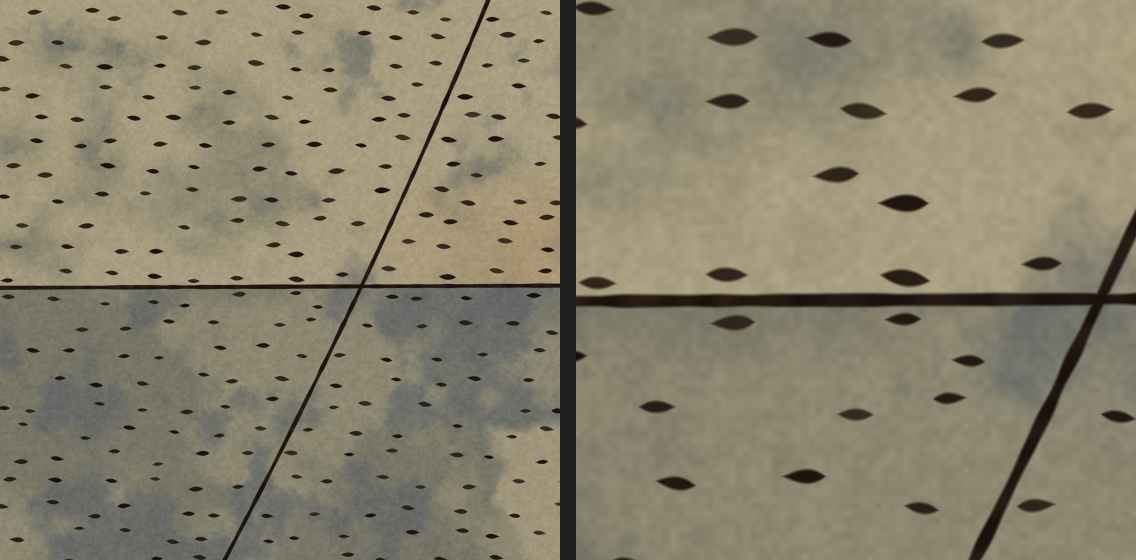
Left, the full canvas; right, a detail of the centre.
Give the GLSL for this texture, as a WebGL 1 fragment shader.

```glsl
precision highp float;

uniform vec2 u_resolution;

const vec3 BEIGE = vec3(0.66, 0.615, 0.50);
const vec3 KHAKI = vec3(0.55, 0.53, 0.44);
const vec3 GRAY = vec3(0.47, 0.46, 0.40);
const vec3 BLUE_STAIN = vec3(0.37, 0.39, 0.40);
const vec3 WARM_STAIN = vec3(0.68, 0.58, 0.43);
const vec3 INK = vec3(0.10, 0.06, 0.04);

const vec2 CELL = vec2(0.0845, 0.0466);   // dash spacing
const vec2 JITTER = vec2(0.55, 0.56);     // share of a cell a dash may wander
const vec2 DASH_HALF = vec2(0.0138, 0.0046);
const float DASH_TILT = 0.22;
const float MISSING = 0.03;
const float LOWER_DASH_SCALE = 0.86;
const float SEAM_Y = 0.487;
const float SEAM_SLOPE = 0.004;
const float LINE_HALF = 0.0036;
const float INK_SOFTNESS = 0.0014;
const float GRAIN = 0.075;

float hash(vec2 p) {
  vec3 q = fract(p.xyx * vec3(0.1031, 0.1030, 0.0973));
  q += dot(q, q.yzx + 33.33);
  return fract((q.x + q.y) * q.z);
}

float noise(vec2 p) {
  vec2 i = floor(p), f = fract(p);
  f = f * f * (3.0 - 2.0 * f);
  return mix(mix(hash(i), hash(i + vec2(1.0, 0.0)), f.x),
             mix(hash(i + vec2(0.0, 1.0)), hash(i + 1.0), f.x), f.y);
}

float fbm(vec2 p) {
  float sum = 0.0, amp = 0.5;
  for (int i = 0; i < 5; i++) {
    sum += amp * noise(p);
    p = p * 2.03 + 17.3;
    amp *= 0.5;
  }
  return sum;
}

float seamAt(float x) { return SEAM_Y - 0.001 + SEAM_SLOPE * x; }

// Gently bowed diagonal, as x for a given height
float diagonalAt(float y) { return 0.401 + y * (0.528 - 0.057 * y); }

// Mottled ground: light above the seam, gray and stained below
vec3 ground(vec2 p) {
  float broad = fbm(p * 5.0 + 3.7);
  float blotch = fbm(p * 11.0 + 41.0);
  float lower = 1.0 - smoothstep(-0.006, 0.006, p.y - seamAt(p.x));

  vec3 light = mix(BEIGE, KHAKI, smoothstep(0.42, 0.68, 0.5 * (broad + blotch)));
  light = mix(light, BLUE_STAIN, 0.45 * smoothstep(0.58, 0.78, blotch));
  float warmth = smoothstep(0.55, 1.0, p.x) * (1.0 - smoothstep(0.04, 0.16, abs(p.y - 0.57)));
  light = mix(light, WARM_STAIN, 0.6 * warmth);

  vec3 dull = mix(KHAKI, GRAY, smoothstep(0.30, 0.50, broad));
  dull = mix(dull, BLUE_STAIN, 0.65 * smoothstep(0.48, 0.70, blotch));
  float besideSeam = smoothstep(0.58, 0.72, p.x) * smoothstep(0.36, 0.46, p.y);
  dull = mix(dull, BLUE_STAIN, 0.3 * besideSeam);
  float ragged = 0.16 * (blotch - 0.5);
  float cleanPatch = smoothstep(0.0, 0.035, p.x - 0.875 + ragged)
                   * (1.0 - smoothstep(0.24, 0.29, p.y + ragged));
  dull = mix(dull, mix(BEIGE, KHAKI, 0.35), cleanPatch);

  vec3 color = mix(light, dull, lower);
  float grain = 0.6 * noise(p * 230.0) + 0.4 * noise(p * 110.0 + 9.0) - 0.5;
  return color + GRAIN * grain * vec3(1.0, 0.97, 0.9);
}

// Tapered dashes, scattered in cells that lean along the diagonal
float dashes(vec2 p, float soft) {
  vec2 home = floor(vec2(p.x - diagonalAt(p.y), p.y - SEAM_Y) / CELL);
  float ink = 0.0;
  for (int j = -1; j <= 1; j++) {
    for (int i = -1; i <= 1; i++) {
      vec2 id = home + vec2(float(i), float(j));
      vec2 rnd = vec2(hash(id + 5.3), hash(id + 71.9));
      vec2 center = (id + 0.5 + JITTER * (rnd - 0.5)) * CELL;
      center.y += SEAM_Y;
      center.x += diagonalAt(center.y);

      float size = mix(0.75, 1.1, hash(id + 23.1));
      size *= center.y < SEAM_Y ? LOWER_DASH_SCALE : 1.0;
      float tilt = DASH_TILT * (hash(id + 37.7) - 0.65);
      vec2 q = p - center;
      q.y -= tilt * q.x;
      float t = clamp(q.x / (DASH_HALF.x * size), -1.5, 1.5);
      float lean = 0.7 * (hash(id + 53.3) - 0.5);
      float thickness = DASH_HALF.y * size * (1.0 - t * t) * (1.0 + lean * t);
      float shape = smoothstep(-soft, soft, thickness - abs(q.y));
      float strength = mix(0.76, 1.0, hash(id + 91.1)) * step(MISSING, hash(id + 13.7));
      ink = max(ink, shape * strength);
    }
  }
  return ink;
}

float stroke(float dist, float along, float soft) {
  float halfWidth = LINE_HALF * mix(0.8, 1.15, noise(vec2(along * 55.0, 2.0)));
  float density = mix(0.88, 1.0, noise(vec2(along * 90.0, 8.0)));
  return density * smoothstep(-soft, soft, halfWidth - abs(dist));
}

void main() {
  vec2 p = gl_FragCoord.xy / u_resolution;
  float soft = max(INK_SOFTNESS, 0.75 / min(u_resolution.x, u_resolution.y));

  float seam = stroke(p.y - seamAt(p.x), p.x, soft);
  float diagonal = stroke(0.905 * (p.x - diagonalAt(p.y)), p.y + 4.0, soft);
  float ink = max(dashes(p, soft), max(seam, diagonal));

  gl_FragColor = vec4(mix(ground(p), INK, ink), 1.0);
}
```
